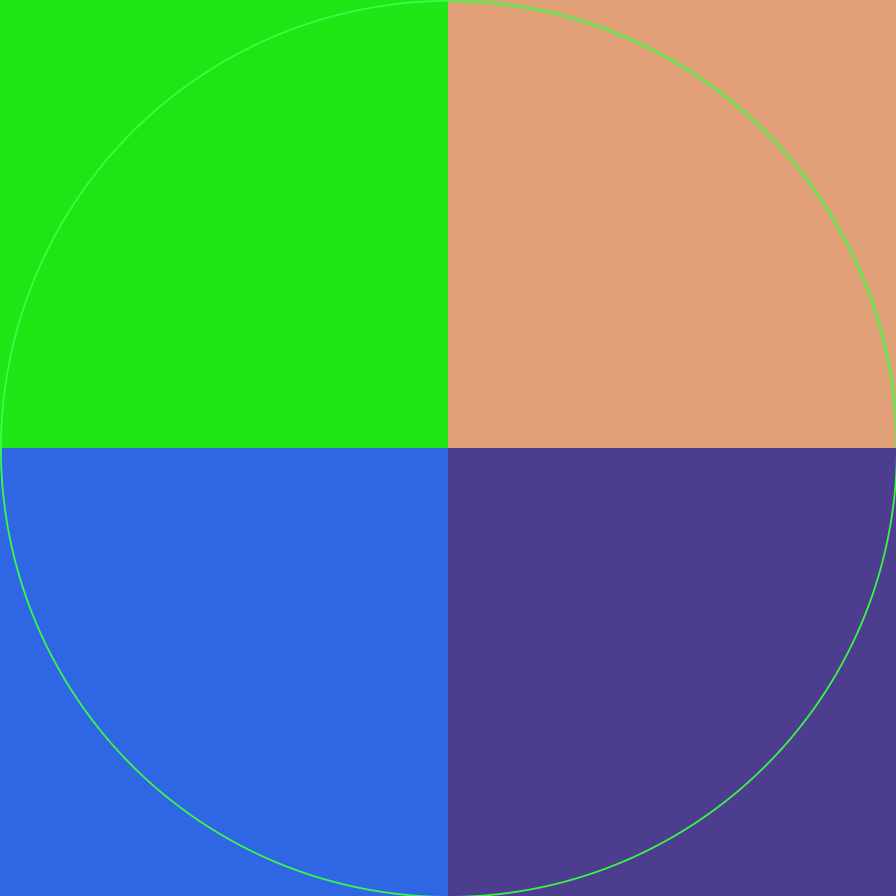
Reproduce this background procedurally as a Shadertoy shader.

```glsl
// Four flat colour quadrants with a thin green circle touching the canvas edges.

const vec3 GREEN  = vec3(0.11, 0.90, 0.08);
const vec3 PEACH  = vec3(0.89, 0.63, 0.48);
const vec3 BLUE   = vec3(0.18, 0.40, 0.89);
const vec3 PURPLE = vec3(0.30, 0.24, 0.56);
const vec3 RING   = vec3(0.22, 1.00, 0.26);

// Antialiased step: 0 below the edge, 1 above it.
float softStep(float edge, float value, float blur) {
    return clamp((value - edge) / blur + 0.5, 0.0, 1.0);
}

// Colour of the quadrant selected by the right and top weights.
vec3 quadrants(vec2 side) {
    vec3 lower = mix(BLUE, PURPLE, side.x);
    vec3 upper = mix(GREEN, PEACH, side.x);
    return mix(lower, upper, side.y);
}

// Coverage of a circular outline.
float ringMask(vec2 p, vec2 center, float radius, float halfWidth, float blur) {
    float distanceToRing = abs(length(p - center) - radius);
    return 1.0 - softStep(halfWidth, distanceToRing, blur);
}

void mainImage(out vec4 fragColor, in vec2 fragCoord) {
    vec2 uv = fragCoord / iResolution.xy;
    float pixel = 1.0 / min(iResolution.x, iResolution.y);

    // Background quadrants
    vec2 side = vec2(softStep(0.5, uv.x, pixel), softStep(0.5, uv.y, pixel));
    vec3 color = quadrants(side);

    // Circle outline, wider and softer in the upper right
    float softness = side.x * side.y;
    float halfWidth = mix(0.0010, 0.0019, softness);
    float opacity = mix(0.95, 0.62, softness);
    float ring = ringMask(uv, vec2(0.501, 0.499), 0.5, halfWidth, pixel);
    color = mix(color, RING, ring * opacity);

    fragColor = vec4(color, 1.0);
}
```
